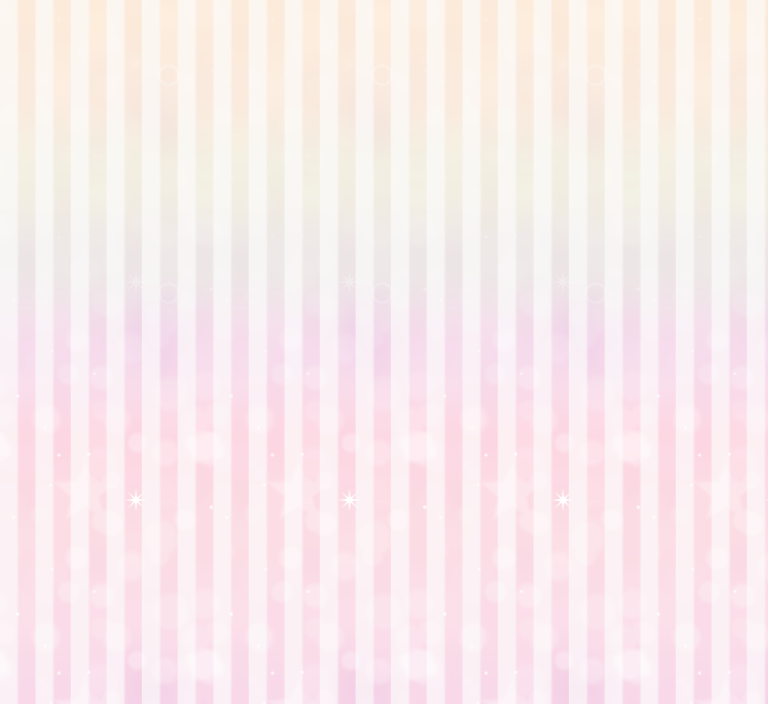
A Shadertoy shader for this pattern:

```glsl
// Pastel candy stripes, six to a tile, over a vertical peach-sage-lilac-pink fade.
// Each tile repeats pale cellular haze, a faint star, tiny dots and a sparkle,
// which grow stronger toward the pink lower half.

const float TILES_ACROSS = 3.597;
const float TILE_ASPECT = 1.021;       // tile height over width
const float STRIPES = 6.0;             // per tile
const float STRIPE_SOFTNESS = 0.055;   // in stripe periods
const float PALE_MIX = 0.66;
const vec3 PALE = vec3(0.988, 0.988, 0.986);
const float HAZE_CELLS = 6.0;
const float HAZE_STRENGTH = 0.30;
const int DOT_COUNT = 9;
const float DOT_RADIUS = 0.008;
const vec2 SPARKLE_POS = vec2(0.637, 0.294);
const float SPARKLE_RADIUS = 0.055;
const vec2 STAR_POS = vec2(0.40, 0.26);
const float STAR_RADIUS = 0.15;
const vec2 CLOUD_POS = vec2(0.96, 0.05);
const vec2 RING_POS = vec2(0.79, 0.345);
const float PI = 3.14159;

const int LAST_STOP = 8;
const vec3 FADE[9] = vec3[9](
    vec3(0.990, 0.922, 0.855), vec3(0.984, 0.924, 0.872), vec3(0.950, 0.934, 0.885),
    vec3(0.930, 0.905, 0.905), vec3(0.965, 0.862, 0.925), vec3(0.990, 0.848, 0.893),
    vec3(0.986, 0.864, 0.896), vec3(0.982, 0.866, 0.910), vec3(0.974, 0.850, 0.915));

vec2 hash2(vec2 p) {
    vec2 q = vec2(dot(p, vec2(127.1, 311.7)), dot(p, vec2(269.5, 183.3)));
    return fract(sin(q) * 4375.85);
}

// Color of the fade, 0 at the top and 1 at the bottom
vec3 fadeColor(float depth) {
    float s = clamp(depth, 0.0, 1.0) * float(LAST_STOP);
    int i = min(int(s), LAST_STOP - 1);
    return mix(FADE[i], FADE[i + 1], smoothstep(0.0, 1.0, s - float(i)));
}

// Offset from the nearest repeat of a point, in tile widths
vec2 tileOffset(vec2 p, vec2 center) {
    return (fract(p - center + 0.5) - 0.5) * vec2(1.0, TILE_ASPECT);
}

// Soft discs scattered in cells that wrap at the tile border
float cellularHaze(vec2 p) {
    vec2 g = p * HAZE_CELLS, cell = floor(g);
    float haze = 0.0;
    for (int y = -1; y <= 1; y++)
    for (int x = -1; x <= 1; x++) {
        vec2 c = cell + vec2(x, y);
        vec2 h = hash2(mod(c, HAZE_CELLS) + 3.0);
        float r = 0.25 + 0.45 * h.y;
        float disc = smoothstep(r, r * 0.55, length(g - c - h));
        haze = max(haze, disc * fract(h.x * 7.0 + h.y * 5.0));
    }
    return haze;
}

float starDistance(vec2 p, float r) {
    float sector = 0.4 * PI;
    float a = abs(mod(atan(p.x, -p.y) + 0.5 * sector, sector) - 0.5 * sector);
    vec2 q = length(p) * vec2(cos(a), sin(a));
    return dot(q - vec2(r, 0.0), normalize(vec2(0.2645, 0.636)));
}

// Eight thin rays around a bright core
float sparkle(vec2 p, float r, float px) {
    vec2 d = abs(p);
    vec2 e = abs(vec2(p.x + p.y, p.x - p.y)) * 0.7071;
    float ray = min(min(d.x, d.y), min(e.x, e.y) * 1.3);
    float taper = max(1.0 - length(p) / r, 0.0);
    return clamp(smoothstep(0.004 + px, 0.0, ray) * taper * 1.5 + exp(-dot(p, p) * 9000.0), 0.0, 1.0);
}

void mainImage(out vec4 fragColor, in vec2 fragCoord) {
    float px = TILES_ACROSS / iResolution.x;
    vec2 p = vec2(fragCoord.x, iResolution.y - fragCoord.y) * px;
    p.y /= TILE_ASPECT;
    float depth = 1.0 - fragCoord.y / iResolution.y;
    float glow = mix(0.22, 1.0, smoothstep(0.3, 0.66, depth));

    // Fade, deepened in patches around two stripes of the tile
    vec3 base = fadeColor(depth);
    float dx = tileOffset(p, vec2(0.71, 0.0)).x / 0.15;
    vec3 dy = (p.y - vec3(0.51, 1.51, 3.18)) / 0.17;
    float deep = exp(-dx * dx) * dot(exp(-dy * dy), vec3(0.6, 1.0, 0.8));
    base -= deep * vec3(0.022, 0.042, 0.014);

    // Stripes with slight layered-sine tint along each
    float s = p.x * STRIPES;
    float id = mod(floor(s), STRIPES);
    float wear = sin(p.y * 6.3 + id * 2.4) + 0.5 * sin(p.y * 17.0 + id * 4.1);
    float soft = max(STRIPE_SOFTNESS, px * STRIPES);
    float band = smoothstep(-soft, soft, 0.25 - abs(fract(s) - 0.75));
    vec3 color = mix(mix(base, PALE, PALE_MIX), base - 0.006 * wear * vec3(0.4, 1.0, 0.6), band);

    // Haze, cloud, star and ring
    float white = cellularHaze(p) * HAZE_STRENGTH * glow;
    vec2 q = tileOffset(p, CLOUD_POS);
    float cloud = length(q * vec2(1.0, 1.15)) + 0.012 * sin(q.x * 60.0) * sin(q.y * 47.0);
    white = max(white, 0.5 * glow * smoothstep(0.115, 0.06, cloud));
    float star = starDistance(tileOffset(p, STAR_POS), STAR_RADIUS);
    white = max(white, 0.30 * glow * glow * smoothstep(0.012, -0.012, star));
    float ring = abs(length(tileOffset(p, RING_POS)) - 0.045);
    white = max(white, 0.3 * (1.0 - 0.7 * glow) * smoothstep(0.012, 0.0, ring));

    // Dots and sparkle
    for (int i = 0; i < DOT_COUNT; i++) {
        vec2 h = hash2(vec2(i, 11.0));
        float r = DOT_RADIUS * (0.6 + 0.6 * fract(h.x * 9.0));
        white = max(white, 0.75 * glow * smoothstep(r + px, r * 0.3, length(tileOffset(p, h))));
    }
    float rowGlow = smoothstep(0.5, 2.2, floor(p.y)) * 0.95 + 0.1;
    white = max(white, rowGlow * sparkle(tileOffset(p, SPARKLE_POS), SPARKLE_RADIUS, px));
    fragColor = vec4(mix(color, vec3(1.0), clamp(white, 0.0, 1.0)), 1.0);
}
```
